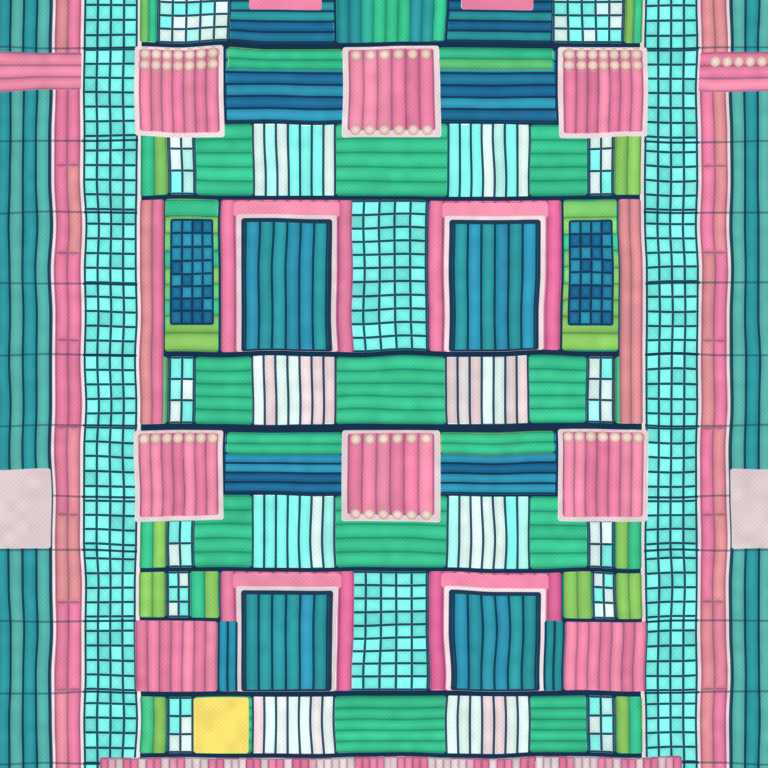
This pattern is drawn by a Shadertoy shader. Its source:

```glsl
// Mirrored patchwork facade of tiled columns, pink squares, windows and striped bands
const vec3 INK = vec3(.1, .2, .3), MINT = vec3(.51, .97, .92), AQUA = vec3(.44, .91, .86);
const vec3 PINK = vec3(.9, .49, .63), ROSE = vec3(.93, .55, .66), SALMON = vec3(.87, .56, .58);
const vec3 TEAL = vec3(.17, .58, .61), PALE = vec3(.9, .82, .83), WHITE = vec3(.87, .96, .94);
const vec3 GREEN = vec3(.22, .75, .55), LIME = vec3(.54, .78, .38);
const vec3 BLUE = vec3(.12, .4, .57), SKY = vec3(.18, .57, .69);
vec3 c = INK;
float row, side;  // repeat number, mirror half

float hash(vec2 p) { return fract(sin(dot(p, vec2(127.1, 311.7))) * 43758.5453); }

float noise(vec2 p) {
  vec2 i = floor(p), f = fract(p);
  f *= f * (3. - 2. * f);
  return mix(mix(hash(i), hash(i + vec2(1, 0)), f.x),
             mix(hash(i + vec2(0, 1)), hash(i + 1.), f.x), f.y);
}

float inside(float d) {
  float soft = max(1., 540. / iResolution.y);
  return 1. - smoothstep(-soft, soft, d);
}

float box(vec2 p, vec4 r) {
  vec2 q = abs(p - (r.xy + r.zw) * .5) - (r.zw - r.xy) * .5 + 2.;
  return length(max(q, 0.)) + min(max(q.x, q.y), 0.) - 3.;
}

// Rectangle r (left, top, right, bottom) cut into n cells with inked grooves
void panel(vec2 p, vec4 r, vec3 col, vec3 alt, vec2 n, float groove) {
  vec2 size = r.zw - r.xy, u = (p - r.xy) / size * n, f = fract(u);
  vec2 gap = mix(min(f, 1. - f) * size / n, vec2(9), lessThanEqual(n, vec2(1)));
  float shade = row + (r.x > 0. ? side * 3. : 0.), g = min(gap.x, gap.y);
  float h = hash(floor(u) + r.xy * .37 + shade * 7.3);
  vec3 body = mix(col, alt, smoothstep(.35, .65, h)) * (.95 + .1 * fract(h * 17.));
  body += .06 * smoothstep(1., 6., g) - .02;
  body = mix(body, INK, groove * (1. - smoothstep(.2, 1.9, g)));
  c = mix(c, body, inside(box(p, r)));
}

void tiles(vec2 p, vec4 r, vec3 col, vec3 alt, float nx, float ny) { panel(p, r, col, alt, vec2(nx, ny), .85); }
void cloth(vec2 p, vec4 r, vec3 col, vec3 alt, float nx, float ny) { panel(p, r, col, alt, vec2(nx, ny), .25); }
void plain(vec2 p, vec4 r, vec3 col) { panel(p, r, col, col, vec2(1), 0.); }

// Rows of pale round beads filling r
void beads(vec2 p, vec4 r, vec2 n) {
  vec2 cell = (r.zw - r.xy) / n, f = (fract((p - r.xy) / cell) - .5) * cell;
  vec3 pearl = vec3(.98, .87, .82) - .008 * dot(f, f);
  c = mix(c, pearl, inside(max(length(f) - 5.2, box(p, r))));
}

void mainImage(out vec4 fragColor, in vec2 fragCoord) {
  vec2 p = fragCoord / iResolution.xy * 768.;
  p.y = 768. - p.y;
  p += 3. * vec2(noise(p / 45.), noise(p / 45. + 31.)) - 1.5;
  side = sign(p.x - 391.);
  row = 0.;

  // Outer stripes, pink posts and tiled columns
  vec2 o = vec2(abs(p.x - 391.), p.y);
  tiles(o, vec4(341, -9, 395, 777), AQUA * .72, TEAL, 4., 1.);
  plain(o, vec4(251, -9, 338, 777), PALE);
  cloth(o, vec4(311, -9, 335, 777), PINK, SALMON, 2., 9.);
  cloth(o, vec4(310, 53, 400, 90), PINK, ROSE, 1., 3.);
  if (side > 0.) beads(o, vec4(318, 55, 390, 68), vec2(6, 1));
  tiles(o, vec4(255, -9, 306, 777), MINT, AQUA, 4., 54.);
  float ly = p.y + (p.y > 520. ? 17. : 0.) + (p.y < 100. ? 23. : 0.);
  float seam = abs(mod(ly - 35., 71.) - 35.5) - 1.;
  c = mix(c, INK, inside(max(seam, 254. - o.x)) * (o.x > 308. ? .4 : .9));
  plain(o, vec4(341, 470, 400, 548), PALE * .92);

  // Coordinates within one repeat: centred, then mirrored
  row = floor((p.y - 45.) / 384.);
  vec2 s = vec2(p.x - 391., p.y - 45. - 384. * row), m = vec2(o.x, s.y);
  if (row < 0.) {
    // Lower end of the preceding storey
    cloth(s, vec4(-54, 300, 54, 380), TEAL, GREEN, 9., 1.);
    tiles(m, vec4(58, 330, 160, 380), BLUE, TEAL, 1., 5.);
    cloth(m, vec4(70, 300, 142, 348), PINK, PALE, 1., 1.);
    tiles(m, vec4(163, 300, 232, 380), MINT, WHITE, 5., 6.);
    cloth(m, vec4(235, 300, 251, 380), LIME, GREEN, 2., 1.);
  } else {
    bool tall = row < .5;
    float bandTop = tall ? 80. : 68., top = tall ? 156. : 144.;
    float end = tall ? 305. : 261., foot = tall ? 378. : 323.;

    // Striped bands above and below the windows
    for (int i = 0; i < 2; i++) {
      vec2 y = i == 0 ? vec2(bandTop, top - 6.) : vec2(end + 7., foot);
      cloth(s, vec4(-54, y.x, 54, y.y), GREEN, GREEN, 1., 5.);
      tiles(m, vec4(56, y.x, 138, y.y), WHITE, i == 0 ? MINT : PALE, 7., 1.);
      cloth(m, vec4(140, y.x, 195, y.y), GREEN, GREEN, 1., 5.);
      tiles(m, vec4(198, y.x, 222, y.y), WHITE, MINT, 2., 3.);
      cloth(m, vec4(225, y.x, 250, y.y), LIME, GREEN, 2., 1.);
    }
    if (!tall && side < 0.) plain(m, vec4(143, end + 8., 196, foot), vec3(.93, .84, .4));

    // Blue ledges and pink squares with bead trim
    tiles(m, vec4(48, 4, 164, bandTop - 4.), BLUE, SKY, 1., 6.);
    cloth(m, vec4(50, 4, 162, 24), GREEN, LIME, 1., 2.);
    plain(m, vec4(168, 2, 256, 91), PALE);
    cloth(m, vec4(173, 5, 251, 86), PINK, ROSE, 7., 1.);
    beads(m, vec4(172, 3, 252, tall ? 25 : 15), vec2(7, tall ? 2 : 1));
    plain(s, vec4(-48, 2, 48, 92), PALE);
    cloth(s, vec4(-42, 5, 42, 85), PINK, ROSE, 6., 1.);
    for (float y = 3.; y < 90.; y += 76.) beads(s, vec4(-42, y, 42, y + 13.), vec2(6, 1));

    // Window storey: tiled pier, framed glass and side bays
    tiles(s, vec4(-42, top, 36, end), MINT, AQUA, 5., tall ? 11. : 9.);
    cloth(m, vec4(39, top, 169, end), PINK, vec3(.87, .4, .6), 10., 1.);
    cloth(m, vec4(52, top + 2., 156, top + 15.), PINK, ROSE, 1., 1.);
    plain(m, vec4(55, top + 15., 153, end), PALE);
    plain(m, vec4(60, top + 19., 148, end), INK);
    tiles(m, vec4(64, top + 23., 145, end - 2.), SKY, TEAL, 6., 1.);
    if (tall) {
      cloth(m, vec4(173, top, 226, end), GREEN, LIME, 1., 9.);
      tiles(m, vec4(178, top + 20., 221, end - 25.), BLUE, SKY, 4., 8.);
      cloth(m, vec4(229, top, 250, foot), PINK, SALMON, 2., 1.);
    } else {
      cloth(m, vec4(172, top, 200, 188), GREEN, LIME, 2., 1.);
      tiles(m, vec4(202, top, 223, 188), WHITE, MINT, 2., 3.);
      cloth(m, vec4(226, top, 250, 188), LIME, LIME, 2., 1.);
      tiles(m, vec4(154, 193, 172, end), SKY, TEAL, 2., 1.);
      cloth(m, vec4(174, 193, 254, end), PINK, ROSE, 7., 1.);
      cloth(m, vec4(-1, 329, 290, 400), PINK, PALE, 38., 4.);
    }
  }

  // Woven grain and uneven dye
  c *= 1. + .025 * sin(p.x * 1.3) * sin(p.y * 1.3) + .08 * (noise(p / 11.) - .5);
  fragColor = vec4(c, 1);
}
```
